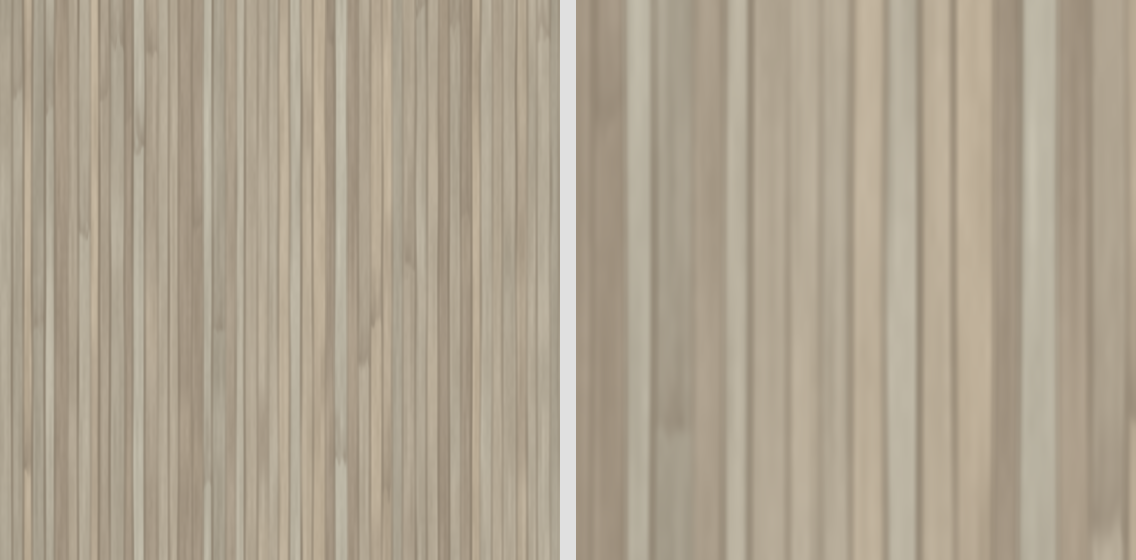
Left: the whole. Right: its middle third, enlarged.
Reproduce this texture procedurally as a three.js fragment shader.

```glsl
// Weathered bamboo panel: 50 narrow vertical slats with soft seams, grain and faint nodes.
varying vec2 vUv;

const float SLATS = 50.0;
const vec3 PALE = vec3(0.745, 0.722, 0.654);
const vec3 TAN = vec3(0.748, 0.690, 0.600);
const vec3 SAND = vec3(0.704, 0.660, 0.584);
const vec3 GREY = vec3(0.664, 0.632, 0.563);
const vec3 BROWN = vec3(0.638, 0.583, 0.510);
const vec3 SEAM = vec3(0.530, 0.480, 0.410);

float hash(vec2 p) {
  return fract(sin(dot(p, vec2(127.1, 311.7))) * 43758.5453);
}

float noise(vec2 p) {
  vec2 cell = floor(p);
  vec2 f = fract(p);
  f = f * f * (3.0 - 2.0 * f);
  float low = mix(hash(cell), hash(cell + vec2(1.0, 0.0)), f.x);
  float high = mix(hash(cell + vec2(0.0, 1.0)), hash(cell + vec2(1.0, 1.0)), f.x);
  return mix(low, high, f.y);
}

// Left boundary of a slat, in slat units, wavering slightly with height.
float slatEdge(float id, float y) {
  float jitter = 0.36 * (hash(vec2(id, 3.0)) - 0.5);
  float waver = 0.10 * (noise(vec2(id * 7.3, y * 6.0)) - 0.5);
  return id + jitter + waver;
}

// Colour of a slat: mostly random, slightly alternating, and drifting with height.
vec3 slatColor(float id, float y) {
  float pick = hash(vec2(id, 11.0));
  vec3 light = mix(PALE, TAN, step(0.55, pick));
  vec3 dark = mix(GREY, BROWN, step(0.50, pick));
  float tone = 0.28 * mod(id, 2.0) + 0.72 * hash(vec2(id, 13.0));
  vec3 color = mix(light, SAND, smoothstep(0.25, 0.48, tone));
  color = mix(color, dark, smoothstep(0.48, 0.72, tone));
  float drift = noise(vec2(id * 13.7, y * 5.0 + id * 2.3));
  color = mix(color, dark, 0.60 * smoothstep(0.50, 1.0, drift));
  color = mix(color, light, 0.40 * (1.0 - smoothstep(0.0, 0.45, drift)));
  float cloud = noise(vec2(id * 0.17, y * 2.5)) - 0.5;
  return color + 0.024 * cloud;
}

// Long fibres plus short flecks, centred on zero.
float grain(vec2 p) {
  float fibres = noise(vec2(p.x * 200.0, p.y * 9.0)) - 0.5;
  float flecks = noise(vec2(p.x * 240.0, p.y * 70.0)) - 0.5;
  return 0.058 * fibres + 0.015 * flecks;
}

// Soft dark seam whose depth varies from joint to joint and along its length.
float seam(float dist, float id, float y) {
  float depth = 0.25 + 0.42 * hash(vec2(id, 23.0));
  depth *= 0.6 + 0.8 * noise(vec2(id * 3.7, y * 6.0));
  return depth * (1.0 - smoothstep(0.0, 0.22, dist));
}

// Share of the neighbouring colour that bleeds across an edge.
float bleed(float dist) {
  return 0.5 * (1.0 - smoothstep(0.0, 0.13, dist));
}

// Streaky brown stain above a node, ending in a ragged, faint dark joint.
vec3 addNode(vec3 color, vec2 p, float id) {
  float present = step(0.60, hash(vec2(id, 31.0)));
  float height = hash(vec2(id, 37.0));
  float ragged = noise(vec2(p.x * 180.0, p.y * 40.0));
  float dy = p.y - height + 0.03 * (ragged - 0.5);
  float above = smoothstep(-0.014, 0.014, dy);
  float streaks = noise(vec2(p.x * 190.0, p.y * 28.0));
  float stain = above * exp(-max(dy, 0.0) / 0.11) * (0.15 + 0.65 * streaks);
  float joint = above * exp(-max(dy, 0.0) / 0.025) * ragged;
  color = mix(color, BROWN * 0.95, present * stain);
  return mix(color, SEAM, 0.48 * present * joint);
}

void main() {
  // Find the slat that contains this point.
  float x = vUv.x * SLATS;
  float y = vUv.y;
  float id = floor(x);
  if (x < slatEdge(id, y)) id -= 1.0;
  else if (x >= slatEdge(id + 1.0, y)) id += 1.0;
  float fromLeft = x - slatEdge(id, y);
  float fromRight = slatEdge(id + 1.0, y) - x;

  // Slat colour with nodes, softened into both neighbours.
  vec3 color = addNode(slatColor(id, y), vUv, id);
  vec3 before = addNode(slatColor(id - 1.0, y), vUv, id - 1.0);
  vec3 after = addNode(slatColor(id + 1.0, y), vUv, id + 1.0);
  color = mix(color, before, bleed(fromLeft));
  color = mix(color, after, bleed(fromRight));

  // Grain and the seams on both sides.
  color += grain(vUv);
  color = mix(color, SEAM, seam(fromLeft, id, y));
  color = mix(color, SEAM, seam(fromRight, id + 1.0, y));

  gl_FragColor = vec4(color, 1.0);
}
```
